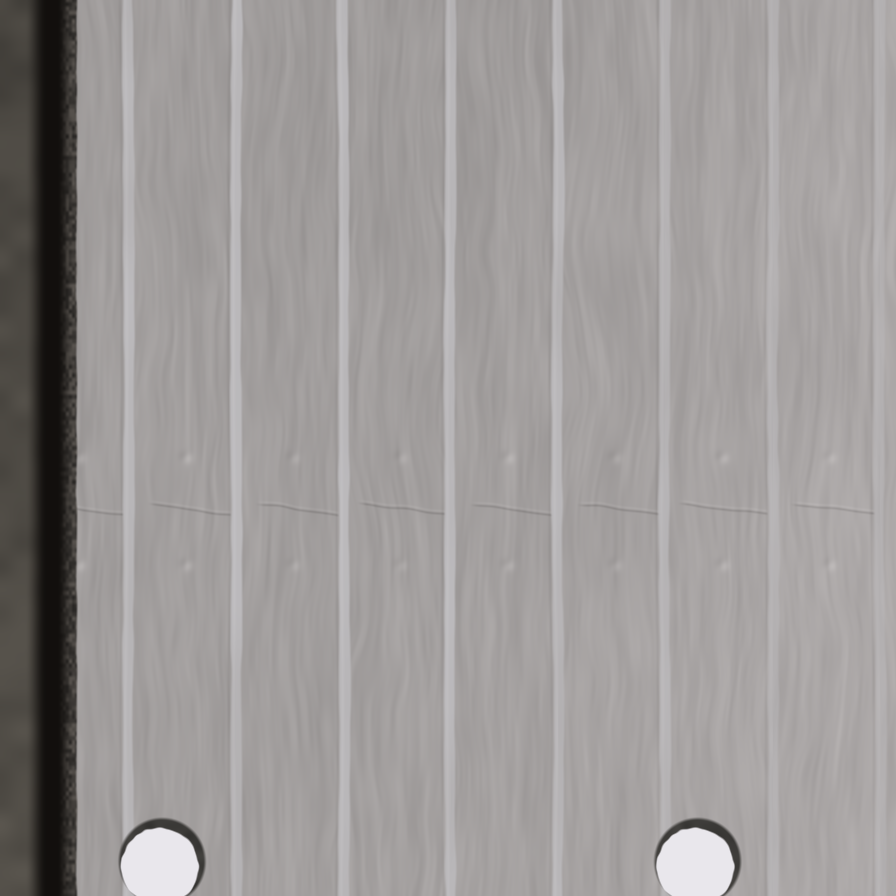
A WebGL 1 fragment shader for this texture:

```glsl
precision highp float;
// Grey painted planks with pale seams, nails, hairline cracks, round pegs and a dark frame at the left.
uniform vec2 u_resolution;

const float PITCH = 0.1197;       // plank width
const float FIRST_SEAM = 0.1440;
const float PEG_PITCH = 0.5977;
const vec3 WOOD_DARK = vec3(0.600, 0.587, 0.583);
const vec3 WOOD_LIGHT = vec3(0.695, 0.678, 0.677);
const vec3 SEAM = vec3(0.735, 0.728, 0.738);
const vec3 WALL = vec3(0.315, 0.300, 0.275);
const vec3 FRAME_SHADOW = vec3(0.070, 0.060, 0.052);
const vec3 FRAME_EDGE = vec3(0.270, 0.255, 0.240);
const vec3 PEG_RIM = vec3(0.230, 0.225, 0.215);
const vec3 PEG_FACE = vec3(0.915, 0.905, 0.925);

float hash(vec2 p) {
  p = fract(p * vec2(0.1031, 0.1137));
  p += dot(p, p.yx + 33.33);
  return fract((p.x + p.y) * p.x * 43.7);
}

float noise(vec2 p) {
  vec2 i = floor(p), f = fract(p);
  f = f * f * (3.0 - 2.0 * f);
  return mix(mix(hash(i), hash(i + vec2(1.0, 0.0)), f.x),
             mix(hash(i + vec2(0.0, 1.0)), hash(i + 1.0), f.x), f.y);
}

// Soft coverage of the region where distance d is negative
float cover(float d, float blur) {
  return 1.0 - smoothstep(-blur, blur, d);
}

// Wavy vertical fibres, different on every plank
float grain(vec2 p, float id) {
  vec2 q = p + vec2(7.0 + id * 3.7, 5.0 + id * 1.9);
  q.x += 0.022 * (noise(q * vec2(9.0, 6.0)) - 0.5);
  q.x += 0.007 * (noise(q * vec2(30.0, 19.0)) - 0.5);
  float broad = noise(q * vec2(75.0, 5.0)) - 0.5;
  float medium = noise(q * vec2(150.0, 11.0)) - 0.5;
  float fine = noise(q * vec2(270.0, 24.0)) - 0.5;
  return 0.35 * broad + 0.55 * medium + 0.45 * fine;
}

// Small raised nail head, lit from the lower right
float nail(vec2 d, float radius) {
  float relief = dot(d / radius, vec2(0.8, -0.5));
  return (relief + 0.25) * exp(-dot(d, d) / (radius * radius));
}

// Sloping crack across one plank: dark line below a faint light one
float crack(float f, float y, float id) {
  float start = 0.06 + 0.16 * hash(vec2(id + 20.0, 4.0));
  float span = smoothstep(start - 0.04, start + 0.08, f) * (1.0 - smoothstep(0.93, 0.97, f));
  float path = mix(0.4400, 0.4250, f) + 0.003 * (noise(vec2(f * 5.0, id + 9.0)) - 0.5);
  float d = y - path;
  float dark = cover(abs(d) - 0.0011, 0.0015);
  float light = cover(abs(d - 0.0032) - 0.0010, 0.0016);
  return span * (0.35 * light - dark);
}

vec3 planks(vec2 p) {
  float u = (p.x - FIRST_SEAM) / PITCH;
  float id = floor(u), f = u - id;

  // Wood, lighter towards the lower right
  float light = 0.33 + 0.42 * smoothstep(0.35, 1.05, p.x) + 0.16 * (0.5 - p.y);
  light += 0.16 * (noise(p * vec2(6.0, 4.0) + 3.0) - 0.5);
  vec3 col = mix(WOOD_DARK, WOOD_LIGHT, light) + 0.065 * grain(p, id);

  // Two nails per plank, above and below its crack
  vec2 d = vec2((f - 0.53) * PITCH, p.y - 0.3698);
  float strength = 0.06 + 0.05 * hash(vec2(id + 12.0, 8.0));
  col += strength * (nail(d, 0.0062) + nail(d - vec2(0.0, 0.1198), 0.0062));
  col += 0.075 * crack(f, p.y, id);

  // Pale seam with wandering edges and uneven paint
  float seamId = floor(u + 0.5);
  float wander = noise(vec2(seamId * 5.0 + 50.0, p.y * 5.0 + 2.0)) - 0.5;
  float s = (u - seamId) * PITCH + 0.0035 * wander;
  float ragged = 0.0018 * (noise(vec2(seamId + 30.0, p.y * 32.0)) - 0.5);
  float paint = 0.70 + 0.30 * noise(vec2(seamId + 15.0, p.y * 9.0));
  float fade = 1.0 - 0.45 * smoothstep(0.55, 1.0, p.x);
  col -= 0.035 * cover(abs(s + 0.0082) - 0.0012, 0.0020);
  col = mix(col, SEAM, cover(abs(s) - 0.0058 - ragged, 0.0018) * paint * fade);
  col += 0.022 * fade * cover(abs(s + 0.0025) - 0.0014, 0.0020);
  return col;
}

// Wall, deep shadow and worn edge left of the planks
vec3 frame(vec2 p) {
  vec3 col = WALL * (0.90 + 0.20 * noise(p * 38.0 + 4.0)) * (1.05 - 0.16 * p.y);
  col = mix(col, FRAME_SHADOW, smoothstep(0.028, 0.052, p.x));
  float speckle = noise(p * vec2(280.0, 210.0) + 6.0);
  return mix(col, FRAME_EDGE * (0.6 + 0.7 * speckle), smoothstep(0.064, 0.081, p.x));
}

void main() {
  vec2 p = gl_FragCoord.xy / u_resolution.y;
  float aa = max(0.0013, 0.8 / u_resolution.y);
  float edge = 0.0855 + 0.0014 * (noise(vec2(2.0, p.y * 40.0)) - 0.5);
  vec3 col = mix(planks(p), frame(p), cover(p.x - edge, aa * 1.4));

  // Pegs: dark rim up and to the right of a white face
  float pegX = mod(p.x - 0.1785 + 0.5 * PEG_PITCH, PEG_PITCH) - 0.5 * PEG_PITCH;
  vec2 q = vec2(pegX, p.y - 0.0330);
  float rim = length(q - vec2(0.0025, 0.0055)) - 0.0480;
  float rough = 0.0020 * (noise(q * 120.0 + 20.0) - 0.5);
  col = mix(col, PEG_RIM * (0.85 + 0.3 * noise(p * 90.0)), cover(rim, aa * 1.8));
  col = mix(col, PEG_FACE, cover(length(q) - 0.0430 + rough, aa));
  gl_FragColor = vec4(col, 1.0);
}
```
